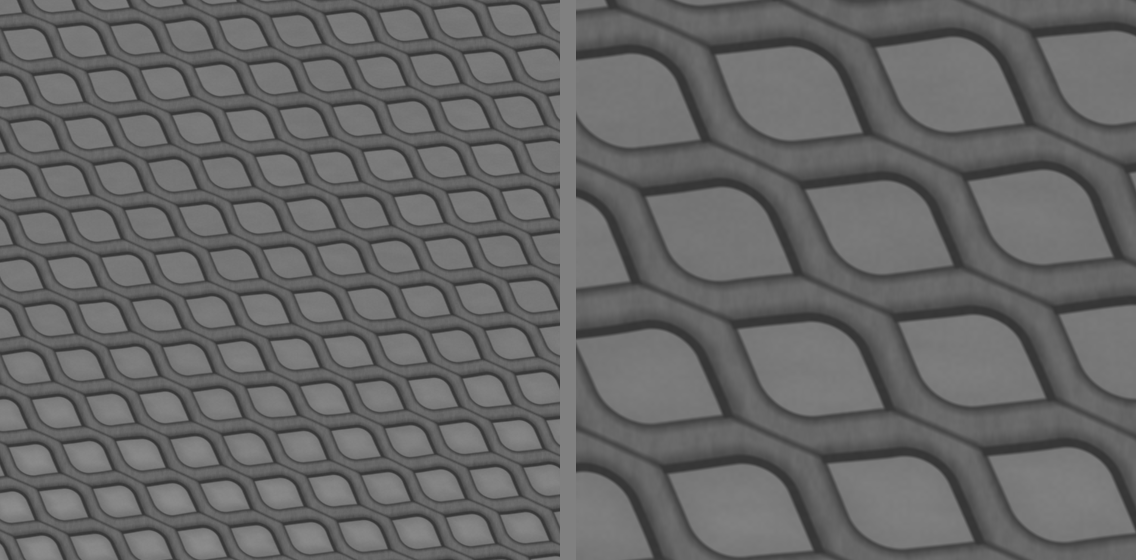
Left, the full canvas; right, a detail of the centre.
This texture is drawn by a WebGL 1 fragment shader. Its source:

```glsl
precision highp float;
// Expanded metal mesh: a sheared lattice of lens-like openings between grey strands.
// Each opening is a parallelogram with two rounded corners; shadows, creases and
// strand shading follow its signed distance, with noise for the worn surface.

uniform vec2 u_resolution;

const vec2 STEP_ACROSS = vec2(0.0960, 0.0048);
const vec2 STEP_UP = vec2(-0.0544, 0.0798);
const vec2 LATTICE_ORIGIN = vec2(0.4193, 0.5286);
const vec2 SHARP_TIP = vec2(0.0495, -0.0260);

const float DARK = 0.215;
const float STRAND_SHADE = 0.30;
const float STRAND_FACE = 0.405;
const float PANEL = 0.468;

float hash(vec2 p) {
  return fract(sin(dot(p, vec2(127.1, 311.7))) * 43758.5453);
}

float noise(vec2 p) {
  vec2 i = floor(p);
  vec2 f = fract(p);
  f = f * f * (3.0 - 2.0 * f);
  return mix(mix(hash(i), hash(i + vec2(1.0, 0.0)), f.x),
             mix(hash(i + vec2(0.0, 1.0)), hash(i + vec2(1.0, 1.0)), f.x), f.y);
}

float fbm(vec2 p) {
  return 0.55 * noise(p) + 0.3 * noise(p * 2.1 + 7.3) + 0.15 * noise(p * 4.3 + 3.1);
}

float cross2(vec2 a, vec2 b) {
  return a.x * b.y - a.y * b.x;
}

// Intersection of two half planes with a rounded corner
float roundMax(float a, float b, float radius) {
  vec2 corner = max(vec2(a, b) + radius, 0.0);
  return min(max(a, b), -radius) + length(corner);
}

// Distances to the upper-right and lower-left sides of an opening
vec2 openingSides(vec2 p) {
  float rise = dot(p, vec2(-0.124, 0.992));
  float run = dot(p, vec2(0.920, 0.3915));
  return vec2(roundMax(rise - 0.0320, run - 0.0353, 0.027),
              roundMax(-rise - 0.0320, -run - 0.0353, 0.027));
}

float segmentDistance(vec2 p, vec2 a, vec2 b) {
  vec2 ab = b - a;
  float t = clamp(dot(p - a, ab) / dot(ab, ab), 0.0, 1.0);
  return length(p - a - ab * t);
}

void main() {
  vec2 uv = gl_FragCoord.xy / u_resolution;
  float soft = 0.0010 + 0.6 / u_resolution.y;
  vec2 wobble = vec2(noise(uv * 23.0), noise(uv * 23.0 + 40.0)) - 0.5;
  vec2 p = uv - LATTICE_ORIGIN + wobble * 0.0022;

  // Nearest opening and nearest crease where strands join
  float area = cross2(STEP_ACROSS, STEP_UP);
  vec2 home = floor(vec2(cross2(p, STEP_UP), cross2(STEP_ACROSS, p)) / area + 0.5);
  vec2 creaseEnd = STEP_ACROSS - STEP_UP - SHARP_TIP;
  float nearest = 1.0;
  float crease = 1.0;
  vec2 sides = vec2(0.0);
  vec2 cell = home;
  for (int j = -1; j <= 1; j++) {
    for (int i = -1; i <= 1; i++) {
      vec2 id = home + vec2(float(i), float(j));
      vec2 q = p - id.x * STEP_ACROSS - id.y * STEP_UP;
      vec2 s = openingSides(q);
      float d = max(s.x, s.y);
      if (d < nearest) {
        nearest = d;
        sides = s;
        cell = id;
      }
      crease = min(crease, segmentDistance(q, SHARP_TIP, creaseEnd));
    }
  }

  // Panel behind the mesh, lit more strongly towards the bottom
  float depth = smoothstep(0.0, 0.026, -nearest);
  float glow = smoothstep(0.60, 0.0, uv.y) * (1.0 - 0.25 * uv.x);
  float panel = PANEL + glow * (0.085 * depth - 0.012);
  panel += 0.030 * (fbm(uv * vec2(28.0, 65.0)) - 0.5);
  panel += 0.016 * (hash(cell) - 0.5);

  // Strand: darker beside the shadowed upper-right rim
  float upperSide = smoothstep(-0.003, 0.003, sides.x - sides.y);
  float shadeWidth = mix(0.006, 0.010, upperSide);
  float strand = mix(STRAND_SHADE, STRAND_FACE, smoothstep(-0.001, shadeWidth, nearest));
  strand += 0.055 * (fbm(uv * vec2(190.0, 70.0)) - 0.5);
  float creaseMask = 1.0 - smoothstep(0.0012 - soft, 0.0022 + soft, crease);
  strand = mix(strand, DARK + 0.02, 0.75 * creaseMask);

  // Broad shadow on the upper-right rim, thin line on the lower-left rim
  float shadow = smoothstep(-0.0056 - soft, -0.0056 + soft, sides.x);
  float rimLine = smoothstep(-0.0022 - soft, -0.0022 + soft, sides.y);
  float inside = mix(panel, DARK + 0.05, rimLine);
  inside = mix(inside, DARK, shadow);

  float tone = mix(inside, strand, smoothstep(-soft, soft, nearest));
  tone += 0.012 * (noise(uv * 380.0) - 0.5);
  gl_FragColor = vec4(vec3(tone), 1.0);
}
```
